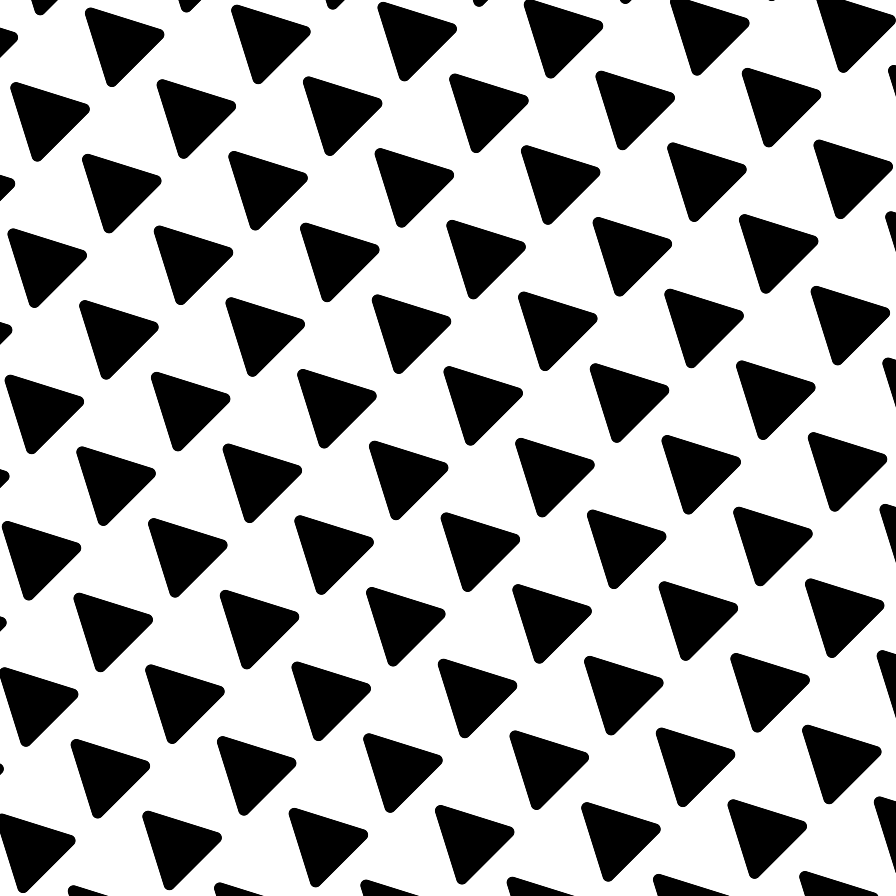
Reproduce this pattern procedurally as a WebGL 1 fragment shader.

```glsl
precision highp float;
// Black rounded triangles on white, set on a rectangular grid turned by 45 degrees.

uniform vec2 u_resolution;

const vec3 PAPER = vec3(1.0);
const vec3 INK = vec3(0.0);
const vec2 GRID_ORIGIN = vec2(0.5263, 0.5600);  // centre of one triangle
const vec2 CELL = vec2(0.1177, 0.1132);         // spacing across and along the axis
const vec2 HALF_SIZE = vec2(0.0368, 0.0352);    // triangle before rounding
const float CORNER_RADIUS = 0.0065;

// Rotates into the grid frame: x runs to the upper right, y to the upper left.
vec2 toGrid(vec2 p) {
  return vec2(p.x + p.y, p.y - p.x) * sqrt(0.5);
}

// Offset from the centre of the nearest cell.
vec2 repeatCell(vec2 p, vec2 cell) {
  return (fract(p / cell + 0.5) - 0.5) * cell;
}

// Signed distance to an isosceles triangle with its apex at +y.
float triangleDistance(vec2 p, vec2 halfSize) {
  p.x = abs(p.x);
  vec2 side = vec2(halfSize.x, -2.0 * halfSize.y);
  vec2 fromApex = p - vec2(0.0, halfSize.y);
  float along = clamp(dot(fromApex, side) / dot(side, side), 0.0, 1.0);
  float toSide = length(fromApex - side * along);
  float toBase = length(vec2(max(p.x - halfSize.x, 0.0), p.y + halfSize.y));
  float outside = max(dot(fromApex, vec2(-side.y, side.x)), -halfSize.y - p.y);
  return min(toSide, toBase) * (outside > 0.0 ? 1.0 : -1.0);
}

// Coverage of a shape, smoothed over about one pixel.
float fillMask(float dist, float pixel) {
  return 1.0 - smoothstep(-0.5 * pixel, 0.5 * pixel, dist);
}

void main() {
  float pixel = 1.0 / u_resolution.y;
  vec2 uv = gl_FragCoord.xy * pixel;

  vec2 local = repeatCell(toGrid(uv - GRID_ORIGIN), CELL);
  float dist = triangleDistance(local, HALF_SIZE) - CORNER_RADIUS;

  gl_FragColor = vec4(mix(PAPER, INK, fillMask(dist, pixel)), 1.0);
}
```
